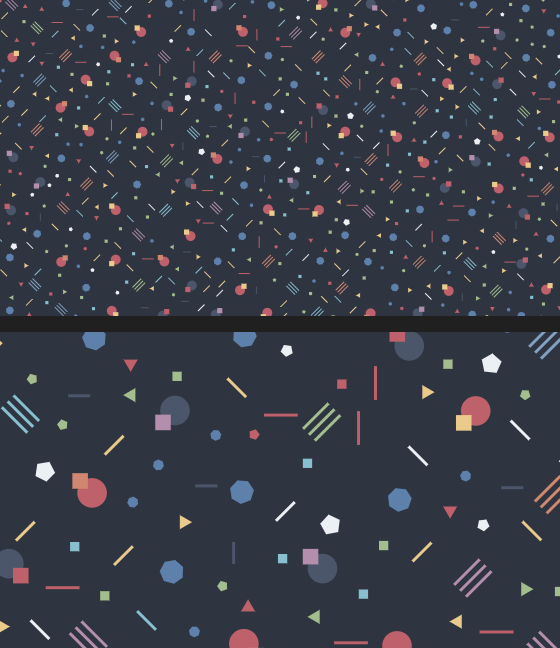
Top: the whole. Bottom: its middle third, enlarged.
Give the GLSL for this pattern, as a Shadertoy shader.

```glsl
// Geometric confetti on dark slate: disc-and-square pairs, hatches, polygons, dashes.
// Each cell of a tilted, jittered grid holds one motif; every fifth cell, in a
// knight's-move lattice, holds a large one. Distance functions give smooth edges.

const float CELL = 0.0513;         // grid pitch, in canvas heights
const float GRID_TILT = 0.33;      // radians
const float LARGE_JITTER = 0.26;   // full range, in cells
const float SMALL_JITTER = 0.46;
const float EMPTY_SHARE = 0.12;    // small cells left blank

const float DISC_RADIUS = 0.0156;
const float PAIR_OFFSET = 0.0126;
const float PAIR_SQUARE = 0.0082;  // half side
const float HEPTAGON_SIZE = 0.0116;
const float HATCH_LENGTH = 0.0190; // half length
const float HATCH_PITCH = 0.0088;
const float STROKE = 0.00155;      // half width
const float DASH_LENGTH = 0.0140;
const float RULE_LENGTH = 0.0178;
const float FAINT_LENGTH = 0.0116;
const float SMALL_SQUARE = 0.0049;
const float TRIANGLE_SIZE = 0.0043;
const float PENTAGON_SIZE = 0.0047;
const float DOT_SIZE = 0.0053;

const float TAU = 6.2831853;
const vec3 SLATE  = vec3(0.180, 0.204, 0.251);
const vec3 GREY   = vec3(0.298, 0.337, 0.416);
const vec3 WHITE  = vec3(0.925, 0.937, 0.957);
const vec3 RED    = vec3(0.749, 0.380, 0.416);
const vec3 ORANGE = vec3(0.816, 0.529, 0.439);
const vec3 YELLOW = vec3(0.922, 0.796, 0.545);
const vec3 GREEN  = vec3(0.639, 0.745, 0.549);
const vec3 PURPLE = vec3(0.706, 0.557, 0.678);
const vec3 TEAL   = vec3(0.533, 0.753, 0.816);
const vec3 SKY    = vec3(0.506, 0.631, 0.757);
const vec3 BLUE   = vec3(0.369, 0.506, 0.675);
const vec3 HATCH_INKS[5] = vec3[5](PURPLE, ORANGE, TEAL, SKY, GREEN);

// Four random values in 0..1 per cell and salt
vec4 hash4(ivec2 cell, uint salt) {
    uvec4 v = uvec4(uvec2(cell), salt, 7u) * 1664525u + 1013904223u;
    for (int i = 0; i < 2; i++) {
        v.x += v.y * v.w; v.y += v.z * v.x;
        v.z += v.x * v.y; v.w += v.y * v.z;
        v ^= v >> 16u;
    }
    return vec4(v >> 8u) / 16777216.0;
}

mat2 rotation(float a) { return mat2(cos(a), sin(a), -sin(a), cos(a)); }

float box(vec2 p, vec2 halfSize) {
    vec2 q = abs(p) - halfSize;
    return length(max(q, 0.0)) + min(max(q.x, q.y), 0.0);
}

// Regular polygon with one flat side facing the angle 'facing'
float polygon(vec2 p, float sides, float apothem, float facing) {
    float a = atan(p.y, p.x) - facing, sector = TAU / sides;
    return cos(a - sector * floor(a / sector + 0.5)) * length(p) - apothem;
}

void paint(inout vec3 color, vec3 ink, float dist) {
    color = mix(color, ink, clamp(0.5 - dist * iResolution.y, 0.0, 1.0));
}

void drawLarge(inout vec3 color, vec2 p, vec4 pick) {
    vec2 corner = sign(pick.yz - 0.5);
    if (pick.x < 0.38) {            // disc with a square on its rim
        bool isRed = pick.w < 0.57;
        vec3 accent = isRed ? (pick.w < 0.38 ? YELLOW : ORANGE)
                            : (pick.w < 0.80 ? PURPLE : RED);
        p += corner * PAIR_OFFSET * 0.35;
        paint(color, isRed ? RED : GREY, length(p) - DISC_RADIUS);
        paint(color, accent, box(p - corner * PAIR_OFFSET, vec2(PAIR_SQUARE)));
    } else if (pick.x < 0.72) {     // three diagonal strokes
        p = rotation(corner.x * TAU / 8.0) * p;
        p.y -= HATCH_PITCH * clamp(round(p.y / HATCH_PITCH), -1.0, 1.0);
        paint(color, HATCH_INKS[int(pick.w * 5.0)], box(p, vec2(HATCH_LENGTH, STROKE)));
    } else {
        paint(color, BLUE, polygon(p, 7.0, HEPTAGON_SIZE, pick.w * TAU));
    }
}

void drawSmall(inout vec3 color, vec2 p, vec4 pick) {
    float kind = pick.x, tint = pick.y, side = sign(pick.z - 0.5);
    vec2 axial = pick.z < 0.5 ? p : p.yx;
    if (kind < 0.24) {              // diagonal dash
        vec3 ink = tint < 0.56 ? YELLOW : tint < 0.80 ? TEAL : WHITE;
        paint(color, ink, box(rotation(side * TAU / 8.0) * p, vec2(DASH_LENGTH, STROKE)));
    } else if (kind < 0.30) {       // axis-aligned rule
        paint(color, RED, box(axial, vec2(RULE_LENGTH, STROKE)));
    } else if (kind < 0.35) {       // faint rule
        paint(color, GREY, box(axial, vec2(FAINT_LENGTH, STROKE)));
    } else if (kind < 0.54) {       // triangle: red points up or down, others sideways
        vec3 ink = tint < 0.40 ? RED : tint < 0.76 ? YELLOW : GREEN;
        float facing = (tint < 0.40 ? 0.25 : 0.0) + (side > 0.0 ? 0.5 : 0.0);
        paint(color, ink, polygon(p, 3.0, TRIANGLE_SIZE, facing * TAU));
    } else if (kind < 0.73) {
        vec3 ink = tint < 0.50 ? GREEN : tint < 0.84 ? TEAL : RED;
        paint(color, ink, box(p, vec2(SMALL_SQUARE)));
    } else if (kind < 0.92) {       // pentagon, a few white ones larger
        vec3 ink = tint < 0.42 ? GREEN : tint < 0.70 ? RED : WHITE;
        float size = PENTAGON_SIZE * (tint < 0.70 ? 1.0 : tint < 0.92 ? 1.15 : 1.9);
        paint(color, ink, polygon(p, 5.0, size, pick.w * TAU));
    } else {
        paint(color, BLUE, polygon(p, 7.0, DOT_SIZE, pick.w * TAU));
    }
}

void mainImage(out vec4 fragColor, in vec2 fragCoord) {
    vec2 grid = rotation(GRID_TILT) * (fragCoord / iResolution.y) / CELL;
    vec3 color = SLATE;
    for (int k = 0; k < 9; k++) {   // own cell and its neighbours
        vec2 cell = floor(grid) + vec2(k % 3 - 1, k / 3 - 1);
        vec4 place = hash4(ivec2(cell), 1u), pick = hash4(ivec2(cell), 2u);
        bool isLarge = mod(cell.x + 2.0 * cell.y + 0.5, 5.0) < 1.0;
        vec2 jitter = (place.xy - 0.5) * (isLarge ? LARGE_JITTER : SMALL_JITTER);
        vec2 p = rotation(-GRID_TILT) * (grid - cell - 0.5 - jitter) * CELL;
        if (isLarge) drawLarge(color, p, pick);
        else if (place.z > EMPTY_SHARE) drawSmall(color, p, pick);
    }
    fragColor = vec4(color, 1.0);
}
```
